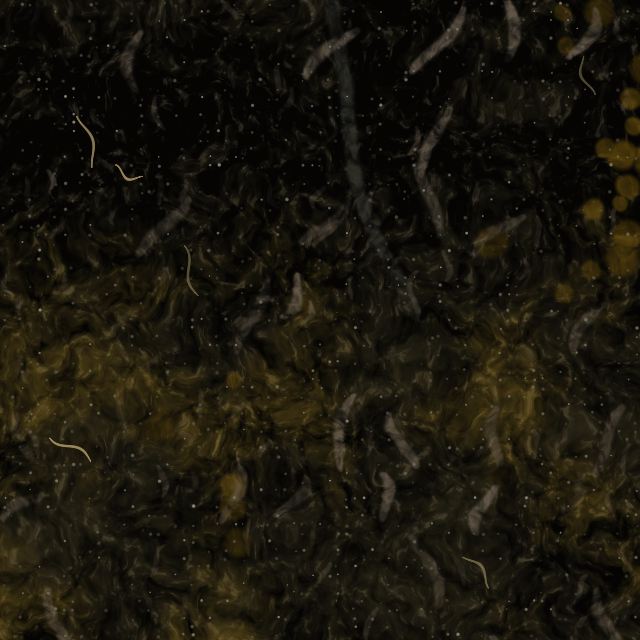
Give the GLSL for this texture, as a WebGL 1 fragment shader.

```glsl
precision highp float;
// Murky forest-floor texture: warped gradient noise lays dark soil and ochre stains,
// then scattered grey strands, golden pods, pale specks and a few bright threads
// are placed by hashed cells and layered over it.

uniform vec2 u_resolution;

const vec3 INK    = vec3(0.018, 0.017, 0.011);
const vec3 SOIL   = vec3(0.155, 0.138, 0.080);
const vec3 OCHRE  = vec3(0.130, 0.092, 0.000);
const vec3 GOLD   = vec3(0.340, 0.255, 0.045);
const vec3 STRAND = vec3(0.420, 0.370, 0.315);
const vec3 VINE   = vec3(0.190, 0.190, 0.165);
const vec3 SPECK  = vec3(0.560, 0.550, 0.490);
const vec3 THREAD = vec3(0.780, 0.690, 0.460);

const float BED_HEIGHT  = 0.60;  // where the lighter lower bed begins
const float SPECK_CELLS = 75.0;
const float SPECK_SHARE = 0.16;
const float POD_CELLS   = 23.0;
const vec2  POD_CENTRE   = vec2(0.97, 0.77);
const vec2  STAIN_CENTRE = vec2(0.36, 0.32);

vec2 hash2(vec2 p) {
  vec3 q = fract(p.xyx * vec3(0.1031, 0.1030, 0.0973));
  q += dot(q, q.yzx + 33.33);
  return fract((q.xx + q.yz) * q.zy);
}

float gradientAt(vec2 cell, vec2 offset) {
  float angle = 6.2832 * hash2(cell).x;
  return dot(vec2(cos(angle), sin(angle)), offset);
}

float gradientNoise(vec2 p) {
  vec2 i = floor(p), f = p - i;
  vec2 u = f * f * f * (f * (f * 6.0 - 15.0) + 10.0);
  vec2 e = vec2(1.0, 0.0);
  return mix(mix(gradientAt(i, f), gradientAt(i + e.xy, f - e.xy), u.x),
             mix(gradientAt(i + e.yx, f - e.yx), gradientAt(i + e.xx, f - e.xx), u.x), u.y);
}

float fbm(vec2 p) {
  float sum = 0.0, amp = 0.6;
  for (int k = 0; k < 4; k++) {
    sum += amp * gradientNoise(p);
    p = mat2(1.6, 1.2, -1.2, 1.6) * p + 17.3;
    amp *= 0.55;
  }
  return sum;
}

// Scattered bent strokes; lean is the mean tilt from vertical, wave the bend frequency.
float strands(vec2 p, float cells, float share, float lean, float halfLen,
              float width, float bend, float wave, float seed) {
  float cover = 0.0;
  for (int j = -1; j <= 1; j++) {
    for (int i = -1; i <= 1; i++) {
      vec2 cell = floor(p * cells) + vec2(float(i), float(j));
      vec2 place = hash2(cell + seed), kind = hash2(cell + seed + 41.7);
      vec2 d = p - (cell + 0.5 + 0.7 * (place - 0.5)) / cells;
      float angle = lean + 1.1 * (kind.x - 0.5);
      vec2 dir = vec2(sin(angle), cos(angle));
      float len = halfLen * mix(0.55, 1.1, place.x);
      float along = dot(d, dir) / len;
      float across = dot(d, vec2(dir.y, -dir.x)) + bend * sin(wave * along + 6.2832 * place.y);
      float dist = length(vec2(across, len * max(abs(along) - 1.0, 0.0)));
      float radius = width * (1.0 - 0.45 * min(along * along, 1.0));
      float stroke = smoothstep(radius * 1.25, radius * 0.45, dist);
      float strength = mix(0.35, 1.0, fract(kind.y * 7.0));
      cover = max(cover, stroke * strength * step(kind.y, share));
    }
  }
  return cover;
}

// Round pods, crowded where the cluster is dense.
float pods(vec2 p) {
  float cover = 0.0;
  for (int j = -1; j <= 1; j++) {
    for (int i = -1; i <= 1; i++) {
      vec2 cell = floor(p * POD_CELLS) + vec2(float(i), float(j));
      vec2 place = hash2(cell + 5.3), kind = hash2(cell + 63.1);
      vec2 centre = (cell + 0.2 + 0.6 * place) / POD_CELLS;
      vec2 right = (centre - POD_CENTRE) / vec2(0.10, 0.19);
      vec2 left = (centre - STAIN_CENTRE) / vec2(0.06, 0.13);
      float density = 0.95 * exp(-dot(right, right)) + 0.5 * exp(-dot(left, left));
      float radius = mix(0.014, 0.031, kind.x);
      float disc = smoothstep(radius, radius * 0.6, length(p - centre));
      cover = max(cover, disc * step(kind.y, density) * mix(0.5, 1.0, density));
    }
  }
  return cover;
}

float specks(vec2 p) {
  vec2 cell = floor(p * SPECK_CELLS);
  vec2 place = hash2(cell + 9.1), kind = hash2(cell + 27.9);
  float dist = length(fract(p * SPECK_CELLS) - 0.3 - 0.4 * place);
  float radius = mix(0.14, 0.30, kind.x);
  return smoothstep(radius, radius * 0.3, dist) * step(kind.y, SPECK_SHARE) * mix(0.2, 1.0, place.x * place.y);
}

void main() {
  vec2 p = gl_FragCoord.xy / min(u_resolution.x, u_resolution.y);
  vec2 warp = vec2(fbm(p * 7.0 + 3.1), fbm(p * 7.0 + 51.7));
  float broad = fbm(p * 4.5 + 11.0);
  float detail = fbm(p * 24.0 + 2.5 * warp);
  float grain = fbm(p * vec2(75.0, 60.0) + 4.0 * warp);

  // Soil and ochre stains
  float bed = smoothstep(0.12, -0.12, p.y - BED_HEIGHT + 0.35 * broad);
  float tone = clamp(0.08 + 0.40 * bed + 0.8 * broad + 1.1 * detail + 0.5 * grain, 0.0, 1.0);
  float stain = smoothstep(-0.08, 0.25, fbm(p * 4.0 + 83.0) + 0.12 * (0.6 - p.x)) * bed;
  vec3 color = mix(INK, SOIL, tone) + OCHRE * stain * tone;
  color += STRAND * 0.22 * smoothstep(0.12, 0.45, grain + 0.4 * detail);
  float mottle = clamp(0.7 + 1.3 * detail + 0.8 * grain, 0.15, 1.1);
  color = mix(color, GOLD * (0.55 + 0.5 * mottle), 0.85 * pods(p + 0.008 * warp));

  // Long vine and scattered strands
  float vineX = 0.53 + 0.12 * smoothstep(0.85, 0.45, p.y) + 0.012 * sin(p.y * 17.0);
  float vine = smoothstep(0.015, 0.006, abs(p.x - vineX)) * smoothstep(0.46, 0.60, p.y);
  color = mix(color, VINE, 0.75 * vine * mottle);
  vec2 bent = p + 0.012 * warp;
  float large = strands(bent, 7.0, 0.55, 0.22, 0.056, 0.011, 0.013, 1.7, 13.0);
  float small = strands(bent, 15.0, 0.50, 0.10, 0.023, 0.0055, 0.006, 1.7, 71.0);
  color = mix(color, STRAND, clamp(max(0.75 * large, 0.38 * small) * mottle, 0.0, 1.0));

  // Specks and bright threads
  color = mix(color, SPECK, specks(p));
  color = mix(color, THREAD, 0.85 * strands(p, 6.0, 0.13, -0.65, 0.038, 0.0026, 0.007, 2.8, 29.0));
  gl_FragColor = vec4(color, 1.0);
}
```
